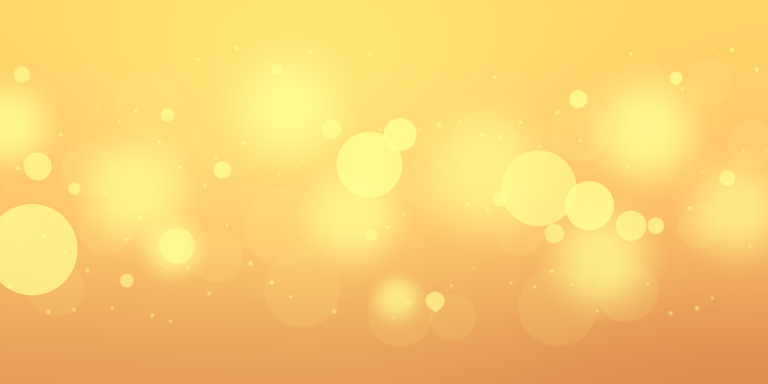
Give the GLSL for this background, as a WebGL 2 fragment shader.

```glsl
#version 300 es
precision highp float;
// Warm golden bokeh: a vertical amber gradient with a broad yellow haze,
// covered by layers of scattered circles (faint discs, blurred glows, crisp
// discs, sparks). Each layer is one loop with jittered, stratified centres.

uniform vec2 u_resolution;
out vec4 fragColor;

#define FAINT_COUNT 24
#define GLOW_COUNT 10
#define BIG_COUNT 3
#define MEDIUM_COUNT 5
#define SMALL_COUNT 15
#define SPARK_COUNT 100
#define FAINT_ALPHA 0.22
#define GLOW_ALPHA 0.88
#define DISC_ALPHA 0.85
#define HAZE_STRENGTH 0.8

const vec3 AMBER_LOW = vec3(0.90, 0.61, 0.34);
const vec3 AMBER_MID = vec3(1.00, 0.76, 0.41);
const vec3 GOLD_TOP = vec3(1.00, 0.83, 0.41);
const vec3 HAZE = vec3(1.00, 0.92, 0.48);
const vec3 PEACH = vec3(1.00, 0.91, 0.50);
const vec3 LEMON = vec3(1.00, 1.00, 0.57);

// Integer hash (PCG 3D) giving three values in 0..1
vec3 hash3(uvec3 v) {
    v = v * 1664525u + 1013904223u;
    v.x += v.y * v.z;
    v.y += v.z * v.x;
    v.z += v.x * v.y;
    v ^= v >> 16u;
    v.x += v.y * v.z;
    v.y += v.z * v.x;
    v.z += v.x * v.y;
    return vec3(v >> 8u) / 16777216.0;
}

// Gradient from amber to gold, darker at lower right, with an off-centre haze
vec3 backdrop(vec2 p, float aspect) {
    vec3 color = mix(AMBER_LOW, AMBER_MID, smoothstep(-0.05, 0.5, p.y));
    color = mix(color, GOLD_TOP, smoothstep(0.4, 1.0, p.y));
    float shade = smoothstep(0.4, 1.0, p.x / aspect) * (1.0 - smoothstep(0.0, 0.7, p.y));
    color -= shade * vec3(0.03, 0.06, 0.03);
    vec2 offset = (p - vec2(0.4 * aspect, 0.82)) * vec2(1.0, 1.4);
    return mix(color, HAZE, HAZE_STRENGTH * exp(-2.6 * dot(offset, offset)));
}

// Lays count circles over color; band = (middle, height) of the strip they fill,
// radii = (smallest, largest), softness = blurred share of the radius
vec3 scatter(vec3 color, vec2 p, float aspect, int count, uint seed, vec2 band,
             vec2 radii, float softness, vec3 tint, float alpha) {
    float pixel = 0.75 / u_resolution.y;
    for (int i = 0; i < count; i++) {
        vec3 h = hash3(uvec3(uint(i), seed, 17u));
        vec3 k = hash3(uvec3(uint(i), seed, 91u));
        // Even strata in x, golden-ratio steps in y, both jittered
        float across = (float(i) + mix(0.1, 0.9, h.x)) / float(count);
        float level = fract(float(i) * 0.618 + float(seed) * 0.37 + 0.3 * h.y) - 0.5;
        vec2 center = vec2(across * aspect, band.x + band.y * level);
        float radius = mix(radii.x, radii.y, h.z);
        float blur = radius * softness + pixel;
        float cover = 1.0 - smoothstep(radius - blur, radius + blur, distance(p, center));
        // Lower circles are dimmer
        float strength = mix(0.7, 1.0, k.x) * mix(0.75, 1.0, smoothstep(0.15, 0.6, center.y));
        color = mix(color, tint, cover * alpha * strength);
    }
    return color;
}

void main() {
    float aspect = u_resolution.x / u_resolution.y;
    vec2 p = gl_FragCoord.xy / u_resolution.y;
    vec3 color = backdrop(p, aspect);

    // Pale background discs and blurred glows
    color = scatter(color, p, aspect, FAINT_COUNT, 1u, vec2(0.48, 0.66),
                    vec2(0.045, 0.105), 0.02, PEACH, FAINT_ALPHA);
    color = scatter(color, p, aspect, GLOW_COUNT, 2u, vec2(0.50, 0.56),
                    vec2(0.04, 0.135), 0.75, LEMON, GLOW_ALPHA);

    // Crisp discs from large to small
    color = scatter(color, p, aspect, BIG_COUNT, 3u, vec2(0.47, 0.40),
                    vec2(0.08, 0.125), 0.0, LEMON, DISC_ALPHA);
    color = scatter(color, p, aspect, MEDIUM_COUNT, 4u, vec2(0.52, 0.40),
                    vec2(0.035, 0.065), 0.0, LEMON, DISC_ALPHA);
    color = scatter(color, p, aspect, SMALL_COUNT, 5u, vec2(0.51, 0.68),
                    vec2(0.010, 0.026), 0.04, LEMON, DISC_ALPHA);

    // Tiny sparks
    color = scatter(color, p, aspect, SPARK_COUNT, 6u, vec2(0.52, 0.72),
                    vec2(0.0012, 0.0055), 0.4, LEMON, DISC_ALPHA);

    fragColor = vec4(color, 1.0);
}
```
